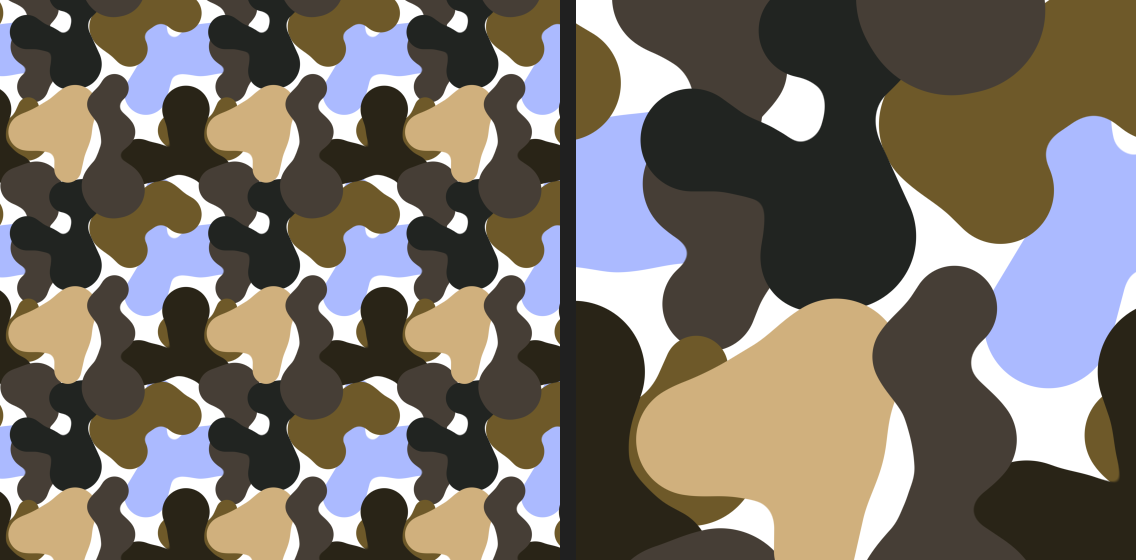
Left, the full canvas; right, a detail of the centre.
Reproduce this pattern procedurally as a Shadertoy shader.

```glsl
const float CANVAS_UNITS = 768.0;
const vec2 TILE = vec2(272.0, 276.0);
const float FILLET = 12.0;

const vec3 WHITE = vec3(1.0);
const vec3 PERIWINKLE = vec3(0.67, 0.73, 1.0);
const vec3 TAUPE = vec3(0.275, 0.245, 0.21);
const vec3 BROWN = vec3(0.43, 0.35, 0.16);
const vec3 OLIVE = vec3(0.16, 0.14, 0.09);
const vec3 CHARCOAL = vec3(0.13, 0.14, 0.13);
const vec3 TAN = vec3(0.815, 0.69, 0.49);

// Smooth union with rounded inner corners
float blend(float a, float b) {
    float h = max(FILLET - abs(a - b), 0.0) / FILLET;
    return min(a, b) - h * h * FILLET * 0.25;
}

// Tapered capsule; each node holds a centre (xy) and a radius (z)
float limb(vec2 p, vec3 a, vec3 b) {
    vec2 axis = b.xy - a.xy;
    float len = length(axis);
    vec2 dir = axis / len;
    vec2 q = p - a.xy;
    float along = dot(q, dir);
    float across = abs(q.x * dir.y - q.y * dir.x);
    float slope = clamp((b.z - a.z) / len, -0.95, 0.95);
    float h = clamp((along + across * slope / sqrt(1.0 - slope * slope)) / len, 0.0, 1.0);
    return length(q - axis * h) - mix(a.z, b.z, h);
}

// Four joined nodes, repeated on the tile lattice
float chain(vec2 p, vec3 a, vec3 b, vec3 c, vec3 d) {
    vec2 centre = (a.xy + b.xy + c.xy + d.xy) * 0.25;
    p = centre + mod(p - centre + TILE * 0.5, TILE) - TILE * 0.5;
    float body = blend(limb(p, a, b), limb(p, b, c));
    return blend(body, limb(p, c, d)) + 1.5;
}

vec3 paint(vec3 below, vec3 ink, float dist, float pixel) {
    return mix(ink, below, smoothstep(-0.7 * pixel, 0.7 * pixel, dist));
}

void mainImage(out vec4 fragColor, in vec2 fragCoord) {
    // Design space with y pointing down from the top edge
    vec2 uv = fragCoord / iResolution.xy;
    vec2 p = vec2(uv.x, 1.0 - uv.y) * CANVAS_UNITS;
    float pixel = CANVAS_UNITS / iResolution.y;

    // Lower layers
    float blueBlob = blend(
        chain(p, vec3(218, 262, 20), vec3(213, 320, 14), vec3(222, 352, 23), vec3(200, 404, 31)),
        chain(p, vec3(222, 352, 22), vec3(243, 355, 21), vec3(275, 345, 34), vec3(302, 341, 37)));
    float taupeTail =
        chain(p, vec3(325, 305, 18), vec3(313, 340, 25), vec3(334, 371, 16), vec3(317, 395, 23));
    float brownBack =
        chain(p, vec3(240, 455, 25), vec3(252, 466, 21), vec3(308, 465, 30), vec3(311, 424, 16));
    float brownArch =
        chain(p, vec3(178, 343, 26), vec3(156, 313, 32), vec3(222, 275, 26), vec3(250, 294, 28));

    // Middle layers
    float oliveBlob = blend(
        chain(p, vec3(255, 150, 34), vec3(255, 187, 22), vec3(268, 218, 22), vec3(293, 236, 26)),
        chain(p, vec3(190, 222, 33), vec3(215, 223, 24), vec3(240, 224, 14), vec3(268, 220, 20)));
    float taupeHead =
        chain(p, vec3(298, 255, 27), vec3(322, 256, 33), vec3(331, 288, 20), vec3(325, 305, 16));
    float charcoalBlob = blend(
        chain(p, vec3(361, 270, 23), vec3(387, 272, 25), vec3(381, 308, 9), vec3(378, 364, 35)),
        chain(p, vec3(309, 320, 25), vec3(340, 330, 15), vec3(368, 345, 17), vec3(362, 376, 22)));

    // Upper layers
    float tanBlob =
        chain(p, vec3(93, 232, 20), vec3(103, 147, 29), vec3(37, 181, 24), vec3(92, 182, 32));
    float taupeSnake = blend(
        chain(p, vec3(157, 121, 21), vec3(139, 143, 18), vec3(162, 181, 22), vec3(148, 213, 12)),
        chain(p, vec3(148, 213, 12), vec3(149, 254, 35), vec3(156, 260, 38), vec3(163, 261, 36)));

    vec3 color = WHITE;
    color = paint(color, PERIWINKLE, blueBlob, pixel);
    color = paint(color, TAUPE, taupeTail, pixel);
    color = paint(color, BROWN, min(brownBack, brownArch), pixel);
    color = paint(color, OLIVE, oliveBlob, pixel);
    color = paint(color, TAUPE, taupeHead, pixel);
    color = paint(color, CHARCOAL, charcoalBlob, pixel);
    color = paint(color, TAN, tanBlob, pixel);
    color = paint(color, TAUPE, taupeSnake, pixel);
    fragColor = vec4(color, 1.0);
}
```
